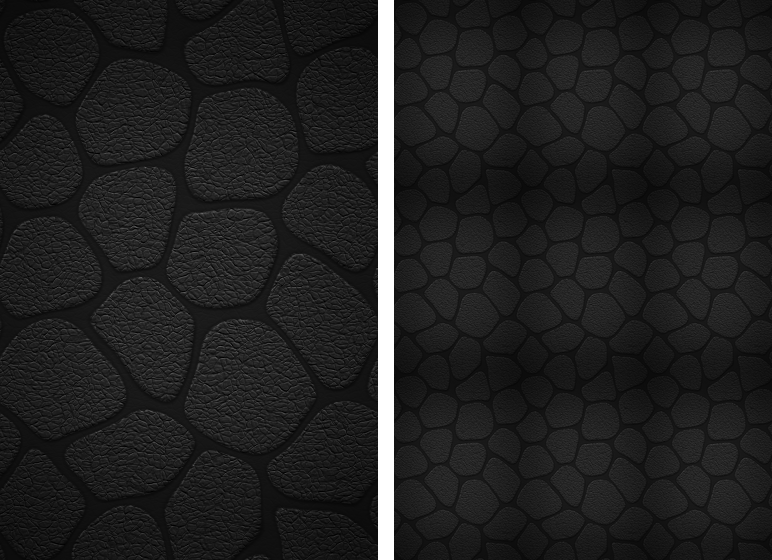
Left, the tile; right, the same tile 3 across and 3 down.
Write a Shadertoy shader that draws this texture.

```glsl
// Dark leather cobbles: rounded, wrinkled pads separated by smooth sunken grooves.

vec2 hash2(vec2 p) {
    vec3 q = fract(p.xyx * vec3(0.1031, 0.1030, 0.0973));
    q += dot(q, q.yzx + 33.33);
    return fract((q.xx + q.yz) * q.zy);
}

// Gradient noise that wraps after `period` cells
float gradCorner(vec2 cell, vec2 offset, vec2 period) {
    return dot(hash2(mod(cell, period) + 7.0) * 2.0 - 1.0, offset);
}

float gradNoise(vec2 uv, vec2 period) {
    vec2 p = uv * period, i = floor(p), f = p - i;
    vec2 w = f * f * f * (f * (f * 6.0 - 15.0) + 10.0);
    vec2 e = vec2(1, 0);
    return mix(mix(gradCorner(i, f, period), gradCorner(i + e, f - e, period), w.x),
               mix(gradCorner(i + e.yx, f - e.yx, period), gradCorner(i + 1.0, f - 1.0, period), w.x), w.y);
}

vec2 warpNoise(vec2 uv, vec2 period) {
    return vec2(gradNoise(uv, period), gradNoise(uv + 0.37, period));
}

// Gap between nearest and second nearest point: zero along the creases
float crackle(vec2 uv, vec2 count) {
    vec2 p = uv * count, i = floor(p);
    float first = 9.0, second = 9.0;
    for (int y = -1; y <= 1; y++)
    for (int x = -1; x <= 1; x++) {
        vec2 cell = i + vec2(x, y);
        float d = length(cell + hash2(mod(cell, count) + 91.0) - p);
        second = min(second, max(first, d));
        first = min(first, d);
    }
    return second - first;
}

// Fine pebbling crossed by longer folds, with pores on top
float leatherHeight(vec2 uv) {
    vec2 bent = uv + warpNoise(uv, vec2(9, 13)) * vec2(0.03, 0.02)
                   + warpNoise(uv, vec2(60, 90)) * vec2(0.005, 0.004);
    float fine = smoothstep(0.0, 0.34, crackle(bent, vec2(48, 102)));
    float broad = smoothstep(0.0, 0.15, crackle(bent + 0.21, vec2(20, 50)));
    float pores = gradNoise(uv, vec2(120, 190)) + 0.7 * gradNoise(uv, vec2(190, 290));
    return fine * 0.5 + broad * 0.5 + 0.4 * pores;
}

// Pad centres on a jittered grid, alternate columns raised by half a cell
const vec2 PADS = vec2(4, 5);
const vec2 PAD_SIZE = vec2(1.0, 1.48) / PADS;

vec2 padCentre(vec2 cell) {
    vec2 jitter = hash2(mod(cell, PADS) + 23.0) - 0.5;
    return (cell + 0.5 + 0.6 * jitter + vec2(0, 0.5 * mod(cell.x, 2.0))) * PAD_SIZE;
}

// x: distance inside the rounded pad, yz: outward direction
vec3 padShape(vec2 uv) {
    uv += warpNoise(uv, vec2(5, 7)) * vec2(0.06, 0.04);
    vec2 p = uv * PADS * PAD_SIZE, i = floor(uv * PADS);
    vec2 home = i, toHome = vec2(9);
    for (int y = -2; y <= 2; y++)
    for (int x = -2; x <= 2; x++) {
        vec2 cell = i + vec2(x, y), r = padCentre(cell) - p;
        if (dot(r, r) < dot(toHome, toHome)) { toHome = r; home = cell; }
    }
    float total = 0.0;
    vec2 outward = vec2(0);
    for (int y = -2; y <= 2; y++)
    for (int x = -2; x <= 2; x++) {
        if (x == 0 && y == 0) continue;
        vec2 r = padCentre(home + vec2(x, y)) - p;
        vec2 dir = normalize(r - toHome);
        float weight = exp(-52.0 * dot(0.5 * (r + toHome), dir));
        total += weight;
        outward += weight * dir;
    }
    return vec3(-log(total) / 52.0 - 0.009, outward / total);
}

void mainImage(out vec4 fragColor, in vec2 fragCoord) {
    vec2 uv = fragCoord / iResolution.xy;
    vec3 pad = padShape(uv);
    float depth = pad.x;
    float facing = dot(pad.yz, normalize(vec2(-0.3, 1.0)));

    // Embossed leather lit from above, glossy on the lit slopes
    float height = leatherHeight(uv);
    float relief = height - leatherHeight(uv + vec2(0.0006, 0.0022));
    float leather = 0.152 + 0.18 * max(relief, 0.0) + 0.11 * min(relief, 0.0);
    leather -= 0.035 * (1.0 - height);

    // Worn bright upper rim and shaded lower rim
    float rim = 1.0 - smoothstep(0.0, 0.004, abs(depth - 0.003));
    float wear = smoothstep(-0.25, 0.4, gradNoise(uv, vec2(100, 148)));
    leather += 0.2 * rim * wear * max(facing, 0.0);
    leather *= 1.0 - 0.45 * max(-facing, 0.0) * (1.0 - smoothstep(0.0, 0.012, depth));

    // Groove with faint grain and contact shadow
    float groove = 0.102 + 0.014 * relief + 0.008 * gradNoise(uv, vec2(24, 36));
    float shadow = 1.0 - smoothstep(0.0, 0.009, -depth);
    groove *= 1.0 - shadow * (0.2 + 0.3 * max(-facing, 0.0));

    float pixel = 1.0 / iResolution.x;
    float shade = mix(groove, leather, smoothstep(-pixel, pixel, depth));

    // Soft vignette, level at the borders so that it repeats
    vec2 glow = 1.0 - pow(abs(cos(3.14159 * uv)), vec2(4));
    shade *= (0.74 + 0.26 * glow.x) * (0.62 + 0.38 * glow.y);
    fragColor = vec4(vec3(max(shade, 0.0)), 1.0);
}
```
